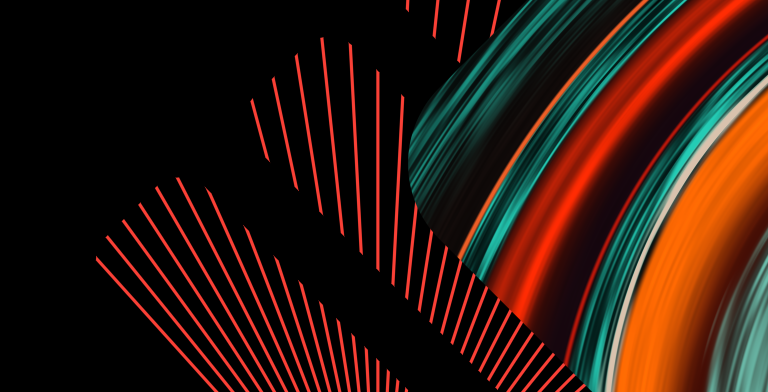
This background is drawn by a Shadertoy shader. Its source:

```glsl
// Red ray fans in diagonal bands beside a rounded panel of teal and ember arcs, on black.

#define RAY_APEX vec2(0.964, -0.457)
#define RAY_STEP radians(3.0)
#define RAY_HALF_WIDTH 0.0040
#define BAND_SPACING 0.737
#define BAND_HALF_WIDTH 0.254
#define BAND_ROUND 0.092
#define PANEL_CENTRE vec2(1.314, 0.583)
#define PANEL_ROUND 0.273
#define FIBRE_DENSITY 75.0

const vec3 RAY_RED = vec3(0.98, 0.25, 0.21);
const vec3 SOOT = vec3(0.065, 0.04, 0.035);
const vec3 TEAL_DARK = vec3(0.01, 0.10, 0.09);
const vec3 TEAL_LIGHT = vec3(0.14, 0.80, 0.71);
const vec3 PALE = vec3(0.85, 0.76, 0.68);
const vec3 COPPER = vec3(0.93, 0.37, 0.15);
const vec3 MAROON = vec3(0.19, 0.035, 0.025);
const vec3 PLUM = vec3(0.085, 0.025, 0.055);
const vec3 SCARLET = vec3(1.0, 0.17, 0.01);
const vec3 ORANGE = vec3(1.0, 0.41, 0.01);

float hash(vec2 p) {
    vec3 q = fract(p.xyx * vec3(0.1031, 0.1030, 0.0973));
    q += dot(q, q.yzx + 33.33);
    return fract((q.x + q.y) * q.z);
}

float noise(vec2 p) {
    vec2 i = floor(p), f = fract(p);
    f = f * f * (3.0 - 2.0 * f);
    return mix(mix(hash(i), hash(i + vec2(1, 0)), f.x),
               mix(hash(i + vec2(0, 1)), hash(i + vec2(1, 1)), f.x), f.y);
}

// Strands that run along the arcs
float fibre(float s, float along) {
    return 0.6 * noise(vec2(s * FIBRE_DENSITY, along * 3.0))
         + 0.4 * noise(vec2(s * FIBRE_DENSITY * 0.4 + along * 2.0, along * 4.0 + 17.0));
}

float span(float s, float from, float to, float soft) {
    return smoothstep(from - soft, from + soft, s) * (1.0 - smoothstep(to - soft, to + soft, s));
}

float glow(float s, float centre, float width) {
    float d = (s - centre) / width;
    return exp(-d * d);
}

// Quadrant opening along +x in a frame turned by 45 degrees, with a round corner
float roundCorner(vec2 q, float r) {
    return length(max(q, 0.0)) + min(max(q.x, q.y), 0.0) - r;
}

// Parameter of the nested circle through p: 0 on the outer arc, 1 on the inner one
float arcParameter(vec2 p) {
    const vec2 shift = vec2(-0.293, 0.416);
    const float radius = 2.148, shrink = 0.872;
    vec2 d = p - vec2(3.120, -0.564);
    float a = shrink * shrink - dot(shift, shift);
    float b = dot(d, shift) - radius * shrink;
    float c = radius * radius - dot(d, d);
    return (-b - sqrt(max(b * b - a * c, 0.0))) / a;
}

float rays(vec2 p, float px) {
    // Fan of lines at equal angles
    vec2 d = p - RAY_APEX;
    float angle = atan(d.x, d.y);
    float offset = angle - RAY_STEP * round(angle / RAY_STEP);
    float line = abs(length(d) * sin(offset)) - RAY_HALF_WIDTH;
    // Diagonal bands that reveal them
    float bands = 1e3;
    for (int i = 0; i < 3; i++) {
        float k = float(i);
        float across = abs(p.x + p.y - 0.792 - k * BAND_SPACING) - BAND_HALF_WIDTH;
        float start = 0.875 + 0.02 * k - (p.x - p.y + 1.0);
        bands = min(bands, roundCorner(vec2(across, start) * 0.7071 + BAND_ROUND, BAND_ROUND));
    }
    return smoothstep(px, -px, max(line, bands));
}

vec3 panelColour(vec2 p) {
    float s = arcParameter(p);
    s = s > 1.0 ? 1.0 + (s - 1.0) / (1.0 + 0.9 * p.y) : s;
    float strand = fibre(s, p.x + p.y);
    float bright = smoothstep(0.2, 0.85, strand);
    vec3 teal = mix(TEAL_DARK, TEAL_LIGHT, bright);

    // Outer corner: teal strands fading into soot
    float fade = smoothstep(0.0, 1.0, (0.25 * (p.y - 0.6) - s - 0.12) / 0.4);
    vec3 col = mix(SOOT * (0.6 + 0.8 * strand), teal * 0.72, fade * (0.5 + 0.5 * bright));

    // Outer teal ribbon behind a copper rim
    float groove = 1.0 - 0.75 * glow(s, 0.065, 0.018);
    col = mix(col, teal * groove, span(s, 0.015, 0.2, 0.015));
    col = mix(col, COPPER, span(s, -0.014, 0.014, 0.009));

    // Ember ribbon sinking into plum
    vec3 ember = mix(MAROON, PLUM, smoothstep(0.52, 0.68, s));
    ember += vec3(0.52, 0.09, 0.0) * glow(s, 0.30, 0.065);
    ember = mix(ember, SCARLET, glow(s, 0.435, 0.062));
    col = mix(col, ember * (0.9 + 0.2 * strand), span(s, 0.205, 0.77, 0.02));
    col = mix(col, vec3(0.72, 0.09, 0.04), span(s, 0.742, 0.764, 0.010));

    // Inner teal ribbon with pale strands
    col = mix(col, teal, span(s, 0.785, 1.0, 0.02));
    col = mix(col, PALE, span(s, 0.94, 1.02, 0.025) * smoothstep(0.25, 0.7, strand));

    // Orange flow, its shadow, and the muted teal core
    vec3 flow = mix(ORANGE, vec3(0.28, 0.055, 0.02), smoothstep(1.16, 1.40, s));
    col = mix(col, flow * (0.87 + 0.22 * strand), smoothstep(1.0, 1.035, s));
    vec3 core = mix(vec3(0.17, 0.16, 0.14), vec3(0.42, 0.74, 0.67), bright);
    return mix(col, core, smoothstep(1.39, 1.48, s + 0.08 * (strand - 0.5)));
}

void mainImage(out vec4 fragColor, in vec2 fragCoord) {
    vec2 p = fragCoord / iResolution.y;
    float px = 0.7 / iResolution.y;
    vec3 col = RAY_RED * rays(p, px);

    vec2 v = p - PANEL_CENTRE;
    float panel = roundCorner(vec2(v.y - v.x, -v.x - v.y) * 0.7071, PANEL_ROUND);
    col = mix(col, panelColour(p), smoothstep(px, -px, panel));
    fragColor = vec4(clamp(col, 0.0, 1.0), 1.0);
}
```
